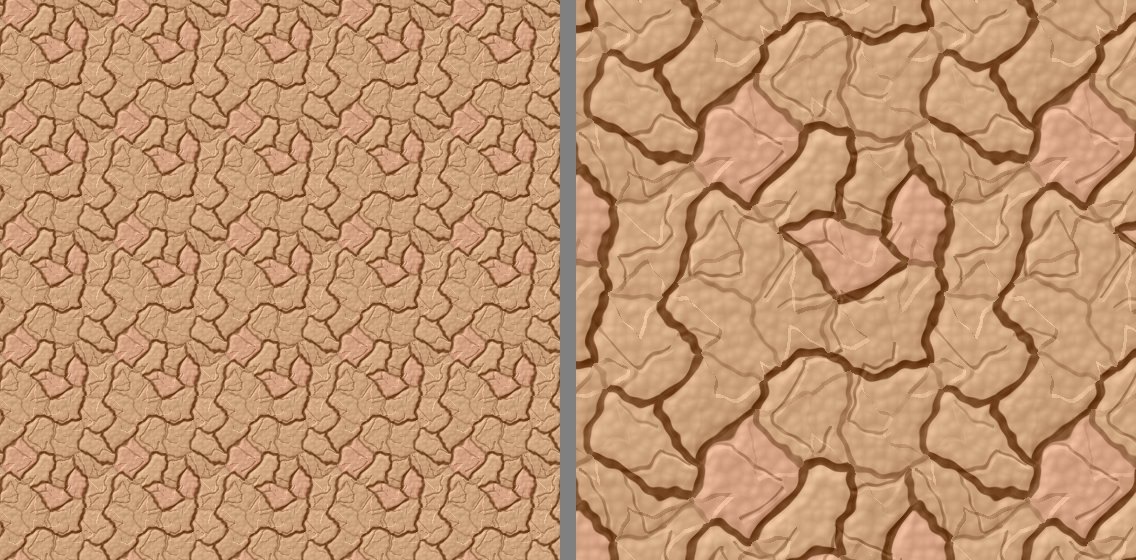
Left: the whole. Right: its middle third, enlarged.
This texture is drawn by a WebGL 2 fragment shader. Its source:

```glsl
#version 300 es
precision highp float;

uniform vec2 u_resolution;
out vec4 fragColor;

const float TAU = 6.2831853;

// Integer hash of a lattice cell, wrapping every n cells
vec2 hashCell(vec2 cell, float n) {
  uvec2 q = uvec2(mod(cell + 0.5, n)) + uvec2(17u, 59u) * uint(n);
  q = q * 1664525u + 1013904223u;
  q.x += q.y * 1664525u;
  q.y += q.x * 1664525u;
  q ^= q >> 16u;
  q.x += q.y * 1664525u;
  q.y += q.x * 1664525u;
  q ^= q >> 16u;
  return vec2(q & 65535u) / 65535.0;
}

vec2 site(vec2 cell, float n) {
  return cell + 0.5 + 0.82 * (hashCell(cell, n) - 0.5);
}

// Distance to the nearest cell border, a random value for it, and the cell's own
vec3 cracks(vec2 p, float n) {
  p *= n;
  vec2 base = floor(p), home = base, toHome = vec2(9.0);
  for (int y = -1; y <= 1; y++)
    for (int x = -1; x <= 1; x++) {
      vec2 cell = base + vec2(x, y), r = site(cell, n) - p;
      if (dot(r, r) < dot(toHome, toHome)) { toHome = r; home = cell; }
    }
  float id = hashCell(home, n).x, border = 9.0, borderId = 0.0;
  for (int y = -2; y <= 2; y++)
    for (int x = -2; x <= 2; x++) {
      if (x == 0 && y == 0) continue;
      vec2 cell = home + vec2(x, y), r = site(cell, n) - p;
      float d = dot(0.5 * (toHome + r), normalize(r - toHome));
      if (d < border) {
        border = d;
        borderId = fract(7.0 * (id + hashCell(cell, n).x));
      }
    }
  return vec3(border / n, borderId, id);
}

// Cellular grain: distance to the nearest site
float grain(vec2 p, float n) {
  p *= n;
  float d = 2.0;
  for (int y = -1; y <= 1; y++)
    for (int x = -1; x <= 1; x++)
      d = min(d, distance(p, site(floor(p) + vec2(x, y), n)));
  return d;
}

// Layered sines make the cracks ragged
vec2 ragged(vec2 p) {
  p += 0.018 * sin(TAU * (3.0 * p.yx + vec2(0.1, 0.6)));
  p += 0.007 * sin(TAU * (7.0 * p.yx + p + vec2(0.4, 0.2)));
  return p + 0.003 * sin(TAU * (16.0 * p.yx - 5.0 * p));
}

// Height, crack darkness and stone value at a point of the tile
vec3 surface(vec2 p, float pixel) {
  vec2 q = ragged(p);
  vec3 stone = cracks(q, 4.0), fissure = cracks(q + 0.37, 6.0);

  // Main cracks differ in width and depth, fissures are faint and sparse
  float depth = mix(0.3, 1.0, smoothstep(0.1, 0.7, stone.y));
  float width = 0.004 + 0.009 * depth;
  float dark = depth * (1.0 - smoothstep(width - pixel, width + pixel, stone.x));
  float thin = 1.0 - smoothstep(0.002, 0.004 + pixel, fissure.x);
  thin *= 0.35 * smoothstep(0.5, 0.7, fissure.y);

  // Rounded rims, slanted strata and pitted grain
  float height = depth * smoothstep(0.0, 0.045, stone.x) - thin;
  height += 0.10 * sin(TAU * (3.0 * q.x + 5.0 * q.y + stone.z));
  height += 0.07 * sin(TAU * (11.0 * q.y - 4.0 * q.x));
  height -= 0.34 * grain(q, 13.0) + 0.28 * grain(p, 27.0);
  return vec3(height, max(dark, thin), stone.z);
}

void main() {
  // Five tiles each way
  vec2 p = 5.0 * gl_FragCoord.xy / u_resolution;
  float pixel = 5.0 / min(u_resolution.x, u_resolution.y);

  // Emboss with light from the upper left
  vec3 here = surface(p, pixel);
  float relief = here.x - surface(p + vec2(-0.008, 0.011), pixel).x;

  float tone = 0.83 + 0.36 * clamp(relief, -0.8, 0.6);
  tone += 0.10 * (here.z - 0.5) + 0.12 * (0.45 - grain(p, 27.0));
  tone -= 0.72 * here.y;

  // Dark soil to pale clay, with a rosy tint on a few stones
  vec3 color = mix(vec3(0.41, 0.22, 0.08), vec3(0.89, 0.73, 0.58), clamp(tone, -0.1, 1.12));
  float rosy = smoothstep(0.75, 0.9, here.z) * (1.0 - here.y);
  color += rosy * vec3(0.0, -0.035, -0.005);
  fragColor = vec4(color, 1.0);
}
```
